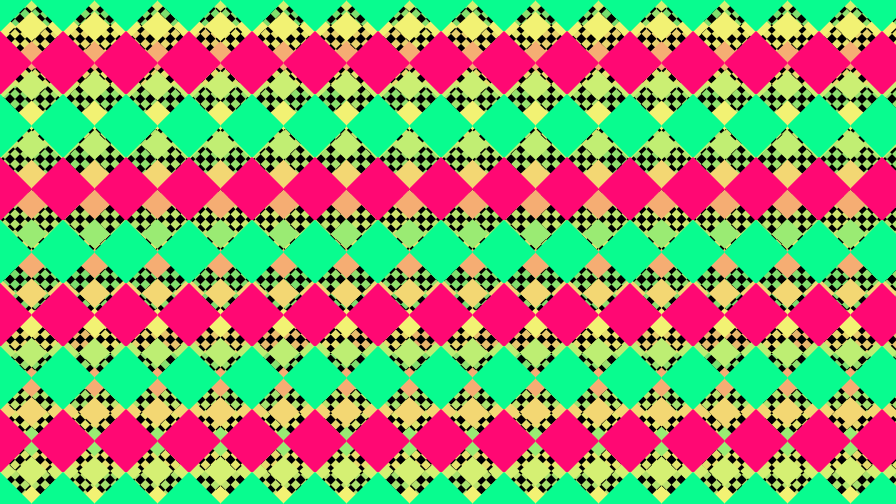
A Shadertoy shader for this pattern:

```glsl
// Three nested layers of diamonds: large pink and green rows on top, a slightly
// shorter lattice of pale diamonds in their gaps, and a fine black check below.
// The layers have unequal pitches, so the small details drift between repeats.

#define ROWS 8.0            // large diamond rows down the canvas
#define LARGE_SIZE 1.02     // 1.0 makes neighbours just touch
#define PALE_ROWS 17.0      // pale diamond rows down the canvas
#define PALE_PHASE 0.11
#define CHECK_PITCH (7.0 / 44.0)
#define CHECK_ORIGIN vec2(3.5, 3.48)
#define PINK vec3(1.0, 0.03, 0.45)
#define GREEN vec3(0.03, 0.99, 0.56)
#define BLACK vec3(0.0, 0.0, 0.0)
#define LEAF vec3(0.45, 0.91, 0.45)
#define YELLOW vec3(0.95, 0.95, 0.45)
#define ORANGE vec3(0.96, 0.68, 0.45)

// Warmth of each pale row, from the top down
const float warmth[18] = float[18](
    0.5, 0.65, 1.0, 0.45, 0.65, 0.4, 0.8, 1.0, 0.2,
    1.0, 0.8, 0.65, 0.38, 1.0, 0.8, 0.2, 0.5, 0.65);

float hash(vec2 p) {
    return fract(sin(dot(p, vec2(127.1, 311.7))) * 43758.5453);
}

// Leaf green through yellow to orange
vec3 paleRamp(float t) {
    vec3 cool = mix(LEAF, YELLOW, clamp(t / 0.65, 0.0, 1.0));
    return mix(cool, ORANGE, smoothstep(0.65, 1.0, t));
}

// Smooth coverage of diamonds centred on whole numbers
float diamonds(vec2 cell, float size, float pixel) {
    vec2 offset = abs(fract(cell + 0.5) - 0.5);
    float edge = 0.5 * size - offset.x - offset.y;
    return clamp(edge / (1.4 * pixel) + 0.5, 0.0, 1.0);
}

void mainImage(out vec4 fragColor, in vec2 fragCoord) {
    // One unit is the pitch of the large diamonds; y runs downward
    float pixel = ROWS / iResolution.y;
    vec2 p = vec2(fragCoord.x, iResolution.y - fragCoord.y) * pixel;
    vec2 paleScale = vec2(2.0, PALE_ROWS / ROWS);
    vec2 pale = p * paleScale + vec2(0.0, PALE_PHASE);

    // Fine check, tinted for each gap in the pale lattice
    vec2 gap = floor(pale);
    float tint = 0.8 * hash(vec2(gap.y, 3.0)) + 0.2 * hash(gap);
    vec2 check = (p - CHECK_ORIGIN) / CHECK_PITCH;
    float dark = diamonds(check, 1.0, pixel / CHECK_PITCH);
    vec3 color = mix(paleRamp(tint) * 0.95, BLACK, dark);

    // Pale diamonds
    int paleRow = clamp(int(floor(pale.y + 0.5)), 0, 17);
    float paleCover = diamonds(pale, 1.0, pixel * paleScale.y);
    color = mix(color, paleRamp(warmth[paleRow]), paleCover);

    // Large diamonds, alternating by row
    float oddRow = mod(floor(p.y + 0.5), 2.0);
    vec3 large = mix(GREEN, PINK, oddRow);
    color = mix(color, large, diamonds(p, LARGE_SIZE, pixel));

    fragColor = vec4(color, 1.0);
}
```
